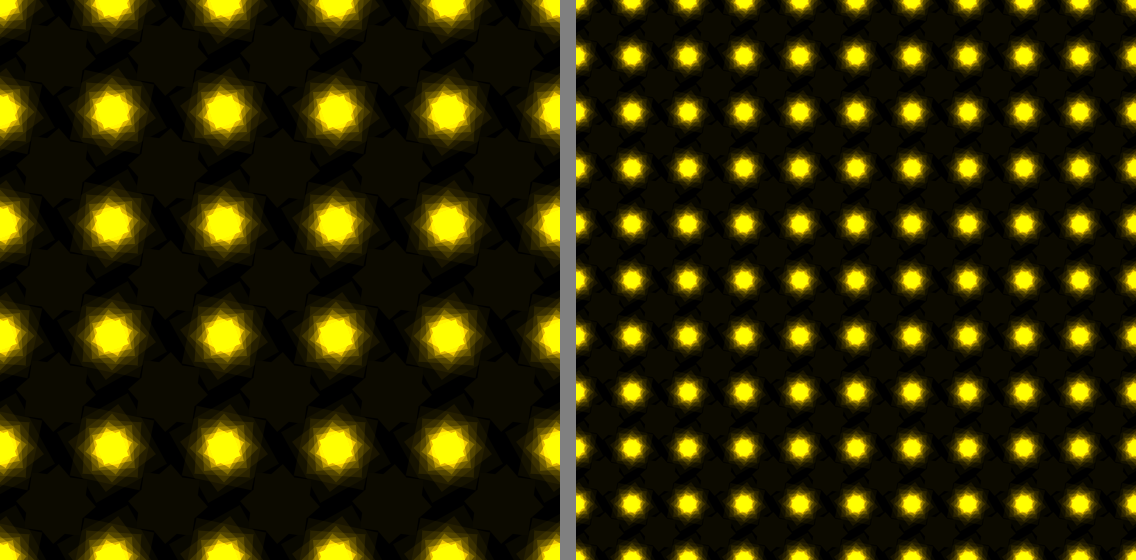
Left: one tile. Right: repeated 2 by 2.
Write a WebGL 2 fragment shader that draws this pattern.

```glsl
#version 300 es
precision highp float;

uniform vec2 u_resolution;
out vec4 fragColor;

const float REPEATS = 5.0;          // flowers across and down
const int LAYERS = 10;              // stacked squares per flower
const float OUTER_RADIUS = 0.51;    // corner radius of the largest square, in cells
const float SHRINK = 1.135;         // size ratio between layers
const float FIRST_ANGLE = 74.0;     // degrees
const float TWIST = 49.0;           // degrees added per layer
const float OUTER_GLOW = 0.036;     // light of the largest square
const float GLOW_GROWTH = 1.3;      // light ratio between layers
const float HALO_RADIUS = 0.357;    // faint star between the flowers
const float HALO_ANGLE = -4.0;
const float HALO_TWIST = 41.0;
const float HALO_GLOW = 0.047;
const vec3 GOLD = vec3(1.0, 0.83, 0.003);

// Signed distance to a square with one corner at the given angle.
float squareDistance(vec2 p, float cornerRadius, float degrees) {
    float a = radians(degrees - 45.0);
    vec2 q = abs(vec2(cos(a) * p.x + sin(a) * p.y,
                      cos(a) * p.y - sin(a) * p.x));
    return max(q.x, q.y) - cornerRadius * sqrt(0.5);
}

float fill(float distance, float pixel) {
    return 1.0 - smoothstep(-0.7 * pixel, 0.7 * pixel, distance);
}

// Overlapping squares add up to a bright core.
float flowerLight(vec2 p, float pixel) {
    float light = 0.0;
    float radius = OUTER_RADIUS;
    float glow = OUTER_GLOW;
    for (int i = 0; i < LAYERS; i++) {
        float angle = FIRST_ANGLE + TWIST * float(i);
        light += glow * fill(squareDistance(p, radius, angle), pixel);
        radius /= SHRINK;
        glow *= GLOW_GROWTH;
    }
    return light;
}

// Two joined squares form the dim star in the gap.
float haloLight(vec2 p, float pixel) {
    float d = min(squareDistance(p, HALO_RADIUS, HALO_ANGLE),
                  squareDistance(p, HALO_RADIUS, HALO_ANGLE + HALO_TWIST));
    return HALO_GLOW * fill(d, pixel);
}

void main() {
    vec2 grid = gl_FragCoord.xy / u_resolution * REPEATS;
    float pixel = REPEATS / min(u_resolution.x, u_resolution.y);

    // Flowers sit on the grid corners, halos in the cell centres.
    vec2 flowerPoint = fract(grid + 0.5) - 0.5;
    vec2 haloPoint = fract(grid) - 0.5;
    float light = max(flowerLight(flowerPoint, pixel), haloLight(haloPoint, pixel));

    fragColor = vec4(min(GOLD * light, vec3(1.0, 1.0, 0.01)), 1.0);
}
```
